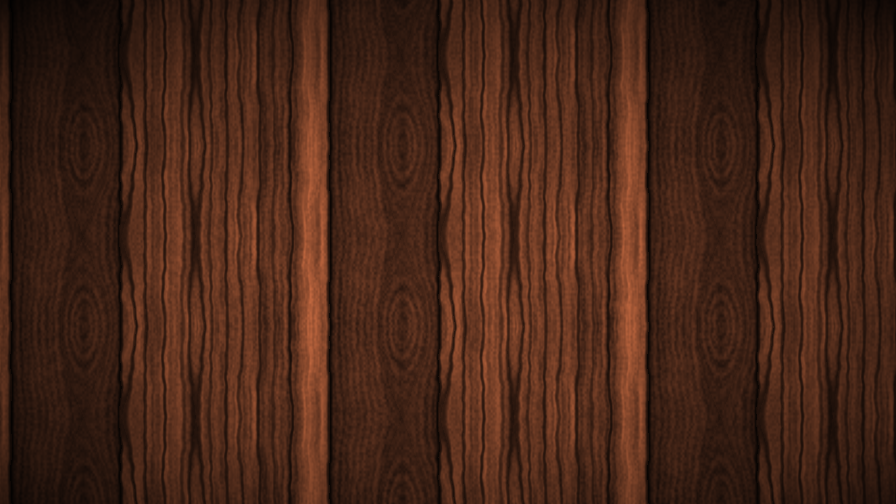
A WebGL 1 fragment shader for this texture:

```glsl
precision highp float;
// Dark rosewood planks with mirrored knot figure, wavy seams and a vignette.

uniform vec2 u_resolution;

#define REPEATS vec2(2.813, 2.787)
#define ORIGIN vec2(0.037, 0.48)
#define DARK_WOOD vec3(0.135, 0.073, 0.048)
#define LIGHT_WOOD vec3(0.58, 0.31, 0.19)
#define SEAM_X 0.342
#define POCKET_X 0.418
#define STREAK_X 0.777
#define BAND_X 0.9
#define FIGURE_X 0.577
#define FIGURE_WIDTH 0.024
#define VEIN_STEP 0.05
#define VIGNETTE 1.75

float hash(vec2 p) {
  return fract(sin(dot(p, vec2(127.1, 311.7))) * 43758.5);
}

float noise(vec2 p) {
  vec2 i = floor(p), f = fract(p);
  f = f * f * (3.0 - 2.0 * f);
  return mix(mix(hash(i), hash(i + vec2(1.0, 0.0)), f.x),
             mix(hash(i + vec2(0.0, 1.0)), hash(i + 1.0), f.x), f.y);
}

// Ovals around a knot that pinch into a cross halfway to the next knot.
float figure(float dx, float m, float width) {
  return length(vec2(dx, width * sin(1.5708 * m)));
}

// Soft line: 1 on the line, 0 beyond its half width.
float line(float d, float halfWidth) {
  return 1.0 - smoothstep(0.1 * halfWidth, halfWidth, abs(d));
}

void main() {
  vec2 uv = gl_FragCoord.xy / u_resolution;
  vec2 tile = uv * REPEATS - ORIGIN;

  // Vertical mirror: m is 0 at the knots and 1 at the crosses.
  float m = abs(fract(tile.y) - 0.5) * 2.0;
  float fold = abs(fract(tile.x) - 0.5);
  float wobble = 0.009 * (noise(vec2(fold * 9.0, m * 3.0)) - 0.5)
               + 0.007 * (noise(vec2(fold * 20.0, m * 9.0 + 5.0)) - 0.5);
  float x = fract(tile.x + wobble);

  // Each part of the tile has its own figure centre and width.
  bool darkBoard = x < SEAM_X;
  float centre = FIGURE_X, width = FIGURE_WIDTH;
  if (darkBoard) { centre = 0.227; width = 0.075; }
  else if (x < POCKET_X) { centre = 0.35; width = 0.036; }
  float dx = x - centre;
  float g = figure(dx, m, width);
  float side = step(width, g) * sign(dx);

  // Base tone of the boards, the streaked strip and the bright band.
  float tone = 0.33;
  if (!darkBoard) {
    tone = mix(0.69, 0.42, smoothstep(STREAK_X - 0.01, STREAK_X + 0.01, x));
    tone = mix(tone, 0.93, smoothstep(BAND_X - 0.005, BAND_X + 0.015, x));
  }

  // Growth rings and fibres follow the figure.
  float contrast = darkBoard ? 0.16 : 0.46;
  vec2 fibre = vec2(g * 75.0 + centre * 90.0, m * 1.2 + side * 19.0);
  tone += contrast * (noise(fibre) - 0.5);
  tone += 0.6 * contrast * (noise(fibre * vec2(2.1, 2.0) + 31.0) - 0.5);
  float drift = 4.0 * noise(vec2(g * 18.0 + side * 7.0, m * 1.5));
  tone += (darkBoard ? 0.08 : 0.04) * sin(g * 330.0 + drift);
  tone += 0.12 * (noise(vec2(x * 22.0, m * 2.0 + 50.0)) - 0.5);

  // Fine pores, a little longer than wide.
  tone += 0.22 * (noise(uv * vec2(430.0, 190.0)) - 0.5);

  // Dark heart of each knot and dark blot at each cross.
  float cross = exp(-pow(dx / (0.22 * width), 2.0) - pow((1.0 - m) / 0.18, 2.0));
  float heart = exp(-pow(length(vec2(dx, 0.3 * width * m)) / (0.16 * width), 2.0));
  float ink = 0.45 * cross + (darkBoard ? 0.35 : 0.1) * heart;
  ink = max(ink, (darkBoard ? 0.3 : 0.72) * line(g - width, 0.0085));

  // Dark veins on both sides of the light figure, every second one strong.
  if (!darkBoard) {
    float s = sign(x - FIGURE_X) * figure(x - FIGURE_X, m, FIGURE_WIDTH);
    for (int i = -2; i <= 6; i++) {
      float k = float(i);
      float jitter = 0.01 * (hash(vec2(k, 3.0)) - 0.5);
      float bend = 0.011 * (noise(vec2(m * 2.5, k * 7.0)) - 0.5);
      float strength = 0.72 - 0.3 * mod(k, 2.0);
      float thickness = 0.006 + 0.004 * noise(vec2(m * 5.0, k * 5.0 + 2.0));
      if (i != 0) ink = max(ink, strength * line(s - k * VEIN_STEP - jitter - bend, thickness));
    }
    ink = max(ink, 0.7 * line(x - POCKET_X, 0.009));
  }

  // Seams, with a soft shadow on the dark board beside them.
  float edge = min(x, 1.0 - x);
  float seam = max(line(edge, 0.013), line(x - SEAM_X, 0.011));
  float shade = darkBoard ? exp(-x / 0.022) + 0.7 * exp((x - SEAM_X) / 0.022) : 0.0;
  ink = max(ink, 0.9 * seam);

  vec3 color = mix(DARK_WOOD, LIGHT_WOOD, max(tone, -0.1));
  color *= (1.0 - 0.8 * ink) * (1.0 - 0.45 * min(shade, 1.0));

  // Light falls off from just below the middle.
  vec2 away = uv - vec2(0.5, 0.45);
  color *= max(1.1 - VIGNETTE * dot(away, away), 0.05);
  gl_FragColor = vec4(color, 1.0);
}
```
